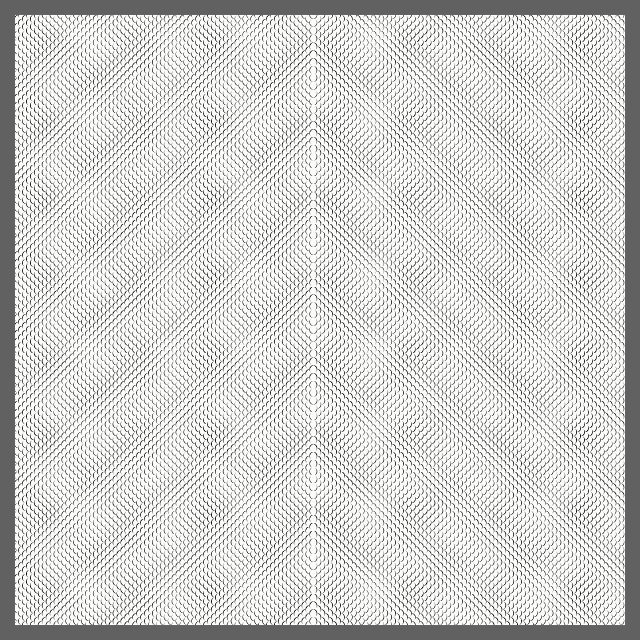
This pattern is drawn by a Shadertoy shader. Its source:

```glsl
const float PITCH = 0.01230;        // height of one scale
const float RADIUS = 0.5 * PITCH;   // also the spacing of the columns

// Share of a pixel covered by a stroke of the given half width
float strokeCoverage(float dist, float halfWidth, float pixel) {
    return clamp((dist + halfWidth) / pixel + 0.5, 0.0, 1.0)
         - clamp((dist - halfWidth) / pixel + 0.5, 0.0, 1.0);
}

// Soft bands of heavier and lighter strokes
float strokeWeight(vec2 center) {
    float bands = sin(center.x * 48.0 + 0.9 * sin(center.y * 51.1));
    float ripples = sin(center.y * 51.1 + 2.0 * sin(center.x * 24.0));
    return 1.0 + 0.16 * bands + 0.1 * ripples;
}

// Crescents along the outer rim of staggered, touching discs
float scales(vec2 p, float pixel) {
    float ink = 0.0;
    float firstColumn = floor(p.x / RADIUS);
    for (int i = -1; i <= 1; i++) {
        float column = firstColumn + float(i);
        if (column < 0.0) continue;
        float shift = 0.5 * mod(column, 2.0);
        float row = floor(p.y / PITCH + shift);
        vec2 center = vec2(column * RADIUS, (row + 0.5 - shift) * PITCH);
        vec2 q = p - center;

        // The thickest part swings up and down along the columns
        float tilt = 0.55 * sin(center.y * 51.1 + center.x * 48.0);
        float facing = max(dot(q, vec2(cos(tilt), sin(tilt))) / RADIUS, 0.0);
        float halfWidth = 0.00082 * facing * facing * strokeWeight(center);
        float outerSide = smoothstep(-0.5, 0.5, q.x / pixel);
        float coverage = strokeCoverage(length(q) - RADIUS + halfWidth, halfWidth, pixel);
        ink = max(ink, outerSide * coverage);
    }
    return ink;
}

void mainImage(out vec4 fragColor, in vec2 fragCoord) {
    vec2 uv = fragCoord / iResolution.xy;
    float pixel = 1.0 / min(iResolution.x, iResolution.y);

    // Scales point away from a vertical axis left of the center
    vec2 mirrored = vec2(abs(uv.x - 0.4896), uv.y - 0.0234);
    vec3 color = mix(vec3(0.99, 0.99, 0.98), vec3(0.05), scales(mirrored, pixel));

    // Plain gray frame
    vec2 fromCenter = abs(uv - 0.5);
    float edge = max(fromCenter.x, fromCenter.y) - 0.4766;
    color = mix(color, vec3(0.38), clamp(edge / pixel + 0.5, 0.0, 1.0));

    fragColor = vec4(color, 1.0);
}
```
